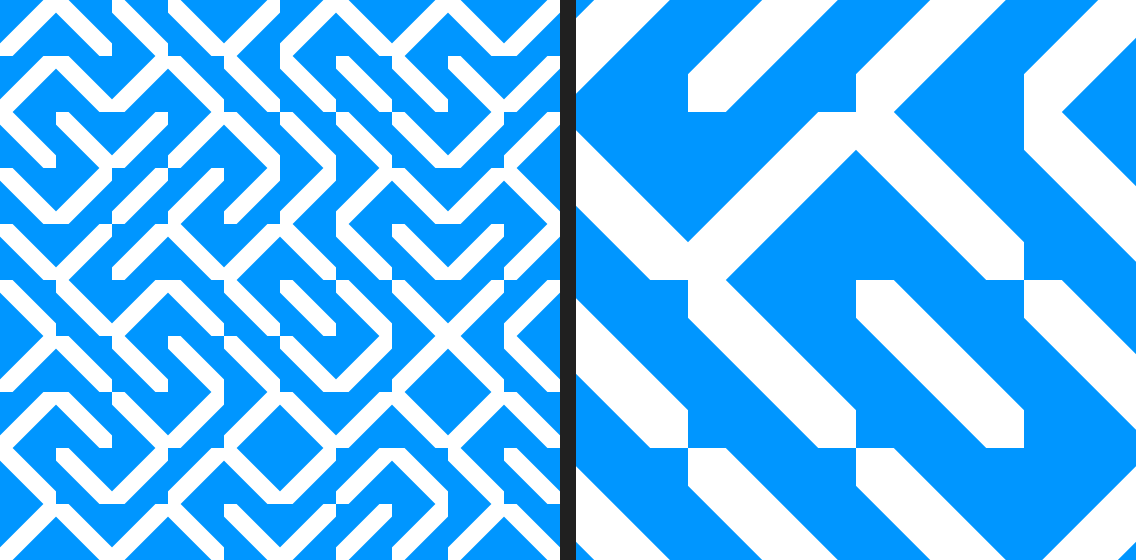
Left: the whole. Right: its middle third, enlarged.
Write a WebGL 2 fragment shader that draws this pattern.

```glsl
#version 300 es
precision highp float;
// Diagonal maze: a 10 by 10 grid of cells, each crossed by one white stroke on blue.

uniform vec2 u_resolution;
out vec4 fragColor;

const float CELLS = 10.0;

// Integer hash of a cell, giving 0 or 1 for the lean of its stroke
float cellLean(vec2 cell) {
  uvec2 c = uvec2(cell);
  uint h = c.x * 1597334677u ^ (c.y + 7u) * 3812015801u;
  h = (h ^ (h >> 15)) * 2246822519u;
  h = (h ^ (h >> 13)) * 3266489917u;
  return float((h >> 16) & 1u);
}

// Coverage of the stroke, clipped to its own cell; wraps at the canvas edges
float strokeCoverage(vec2 uv, float softness) {
  vec2 grid = fract(uv) * CELLS;
  vec2 local = fract(grid);
  float lean = cellLean(mod(floor(grid), CELLS));
  local.x = mix(local.x, 1.0 - local.x, lean);
  float offset = abs(local.x - local.y);
  return clamp(0.5 + (0.225 - offset) / softness, 0.0, 1.0);
}

void main() {
  // A 4 by 4 sample grid smooths both the diagonals and the clipped ends
  float softness = 0.25 * CELLS / min(u_resolution.x, u_resolution.y);
  float coverage = 0.0;
  for (int i = 0; i < 16; i++) {
    vec2 jitter = (vec2(i % 4, i / 4) + 0.5) / 4.0 - 0.5;
    coverage += strokeCoverage((gl_FragCoord.xy + jitter) / u_resolution, softness) / 16.0;
  }

  vec3 blue = vec3(0.0, 0.59, 1.0);
  vec3 white = vec3(1.0);
  fragColor = vec4(mix(blue, white, coverage), 1.0);
}
```
